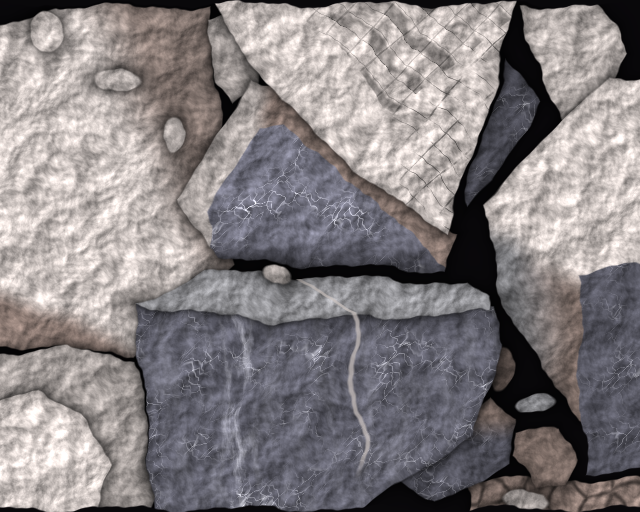
A Shadertoy shader for this texture:

```glsl
#define VIEW_HEIGHT 6.14
#define PALE vec3(.8, .765, .75)
#define BROWN vec3(.47, .41, .385)
#define SLATE vec3(.36, .36, .405)
#define LEDGE vec3(.57, .57, .585)
#define VOID vec3(.035, .03, .04)
#define ROUGHNESS .035
#define RELIEF 1.5
#define VEIN_GLOW .27
#define SHADOW .55

vec2 q;      // roughened position, y pointing down
vec3 scene;

vec2 hash2(vec2 c) {
    vec3 h = fract(c.xyx * vec3(.1031, .103, .0973));
    h += dot(h, h.yzx + 33.33);
    return fract((h.xx + h.yz) * h.zy);
}

// Nearest cell distance, and gap to the second nearest
vec2 cells(vec2 p) {
    vec2 base = floor(p), f = fract(p), near = vec2(8);
    for (int k = 0; k < 9; k++) {
        vec2 o = vec2(k % 3, k / 3) - 1.;
        float d = length(o + hash2(base + o) - f);
        near = d < near.x ? vec2(d, near.x) : vec2(near.x, min(near.y, d));
    }
    return vec2(near.x, near.y - near.x);
}

float grain(vec2 p) {
    float sum = 0., amp = .5;
    for (int k = 0; k < 5; k++) {
        sum += amp * cells(p).x;
        p = mat2(1.6, 1.2, -1.2, 1.6) * p + 7.3;
        amp *= .55;
    }
    return sum;
}

vec2 wobble(vec2 p) {
    vec2 sum = vec2(0);
    float freq = 4.1;
    for (int k = 0; k < 4; k++) {
        sum += sin(p.yx * freq + p * freq * .5 + vec2(0, 2)) * 4. / freq;
        freq *= 2.2;
    }
    return sum;
}

// Signed distance to the line ab.xy to ab.zw, negative on its right
float edge(vec4 ab) {
    vec2 d = normalize(ab.zw - ab.xy);
    return dot(q - ab.xy, vec2(d.y, -d.x));
}

// Convex six-sided outline, two corners in each vector
float hull(vec4 a, vec4 b, vec4 c) {
    float sides = max(edge(a), max(edge(b), edge(c)));
    float joins = max(edge(vec4(a.zw, b.xy)), edge(vec4(b.zw, c.xy)));
    return max(sides, max(joins, edge(vec4(c.zw, a.xy))));
}

float chip(vec2 center, vec2 radii) {
    return (length((q - center) / radii) - 1.) * min(radii.x, radii.y);
}

float inside(float d) {
    float aa = VIEW_HEIGHT / iResolution.y;
    return 1. - smoothstep(-aa, aa, d);
}

// Add a rock with contact shadow and a worn rim
void lay(float d, vec3 rock) {
    scene *= 1. - SHADOW * exp(-max(d, 0.) * 14.);
    scene = mix(scene, rock * (1. - .22 * exp(min(d, 0.) * 18.)), inside(d));
}

void mainImage(out vec4 fragColor, in vec2 fragCoord) {
    vec2 p = fragCoord / iResolution.y * VIEW_HEIGHT;
    p.y = VIEW_HEIGHT - p.y;
    q = p + ROUGHNESS * wobble(p);
    scene = VOID;

    // Shared stone surfaces
    float g = grain(q * 2.3);
    float tex = 1. + RELIEF * (grain(q * 2.3 + .09) - g) + .35 * (.45 - g);
    float web = 1. - smoothstep(0., .06, cells(q * 2.4 + .25 * wobble(p * 1.7)).y);
    web += .8 - .8 * smoothstep(0., .13, cells(q * 6. + .4 * wobble(p * 2.)).y);
    web *= smoothstep(.25, .75, cells(p * 1.7).x) * smoothstep(.2, .6, g);
    vec3 pale = PALE * tex, brown = BROWN * tex;
    vec3 slate = SLATE * tex + VEIN_GLOW * web;

    // Left boulder, shaded on its right and underside
    vec3 rock = mix(pale, brown, .85 * smoothstep(-.4, .4, edge(vec4(1.2, .1, 2.35, 2.8))));
    rock = mix(rock, brown * 1.15, smoothstep(-.08, .22, edge(vec4(1.7, 4.15, 0, 3.42))));
    lay(hull(vec4(-.5, .5, .7, .08), vec4(2.5, .08, 2.8, 3.2), vec4(1.65, 4.25, -.5, 4.1)), rock);
    lay(chip(vec2(1.42, .95), vec2(.28, .13)), pale);
    lay(chip(vec2(.57, .36), vec2(.2, .24)), pale);
    lay(chip(vec2(2.05, 1.65), vec2(.13, .2)), pale * .85);

    // Lower left stones
    lay(hull(vec4(-.5, 4.25, .8, 4.18), vec4(1.65, 4.3, 1.85, 6), vec4(1.8, 6.12, -.5, 6.13)), pale * .82);
    lay(hull(vec4(-.5, 4.8, .5, 4.72), vec4(1, 5, 1.35, 5.6), vec4(1.2, 6.12, -.5, 6.13)), pale * 1.06);

    // Upper stones behind the wedge
    lay(hull(vec4(6.08, .7, 6.47, 1.2), vec4(6.35, 1.5, 5.95, 2.15), vec4(5.6, 2.45, 5.65, 2)), slate * .78);
    lay(hull(vec4(6.25, .1, 7.2, .02), vec4(7.5, .65, 7.3, 1.1), vec4(6.85, 1.62, 6.5, 1)), pale * .9);
    lay(hull(vec4(2.5, .25, 2.75, .2), vec4(3.1, .8, 3.05, 1), vec4(2.75, 1.25, 2.6, 1)), pale * .82);

    // Triangular rock: worn left side, brown ledge, veined face
    rock = mix(pale * .85, brown * 1.15, smoothstep(3., 3.3, q.x));
    float face = hull(vec4(3.12, 1.5, 3.42, 1.52), vec4(5, 2.85, 5.4, 3.3), vec4(2.5, 3.2, 2.5, 2.5));
    rock = mix(rock, slate * mix(1.22, .8, smoothstep(2.75, 3.2, q.y)), inside(face));
    lay(hull(vec4(2.98, .96, 3.25, 1), vec4(5.45, 2.8, 5.3, 3.25), vec4(2.6, 3.12, 2.15, 2.4)), rock);

    // Top wedge with broken strata
    vec2 strata = vec2(q.x + q.y, q.y - .85 * q.x);
    float bed = max(edge(vec4(6.1, .3, 4.75, 1.35)), edge(vec4(4.75, 1.35, 3.5, 0)));
    float bars = smoothstep(.52, .62, fract(strata.y * 1.9)) * smoothstep(.3, .5, cells(strata * 2.).x);
    vec2 joints = abs(fract(strata * vec2(2.3, 3.8)) - .5);
    float cracks = smoothstep(.45, .49, max(joints.x, joints.y));
    float facet = smoothstep(4.6, 5., q.x) * smoothstep(.3, .6, g);
    rock = pale * (1. - mix(.35 * facet * cracks, .32 * bars + .18 * cracks, inside(bed)));
    lay(hull(vec4(2.55, .04, 6.2, .04), vec4(6, .8, 5.35, 2.78), vec4(4.3, 2.1, 3.1, .9)), rock);

    // Right boulder: pale cap, blue-grey flank, dark face
    rock = mix(LEDGE * .85, BROWN, smoothstep(6.1, 6.95, q.x)) * tex;
    rock = mix(pale, rock, smoothstep(-.12, .25, edge(vec4(6.95, 3.3, 5.8, 2.7))));
    lay(hull(vec4(5.78, 2.45, 7.3, .95), vec4(8.2, .9, 8.2, 5.6), vec4(6.95, 5.05, 6.05, 3.7)), rock);
    face = hull(vec4(6.95, 3.28, 8.2, 3.1), vec4(8.3, 4, 8.2, 5.65), vec4(7.05, 5.66, 6.96, 5));
    scene = mix(scene, slate * .92, inside(face));

    // Lower right rubble
    lay(max(5.75 - q.y, 5.6 - q.x), brown * (.65 + .6 * smoothstep(0., .25, cells(q * 3.).y)));
    lay(chip(vec2(5.98, 4.4), vec2(.16, .27)), brown * .8);
    rock = mix(brown, slate * .9, smoothstep(4.95, 5.3, q.y));
    lay(hull(vec4(5.9, 4.75, 6.2, 5), vec4(6.1, 5.6, 5.2, 6), vec4(4.8, 5.8, 5.4, 5.2)), rock);
    lay(hull(vec4(6.2, 5.2, 6.7, 5.15), vec4(6.9, 5.5, 6.8, 5.8), vec4(6.4, 5.85, 6.15, 5.5)), brown);
    lay(chip(vec2(6.45, 4.85), vec2(.22, .12)), LEDGE * tex);
    lay(chip(vec2(6.3, 6.02), vec2(.3, .12)), pale * .82);

    // Front block with streaks, top ledge and long vein
    float streak = smoothstep(.35, .7, grain(q * vec2(5, 1.3)));
    rock = slate + .25 * streak * (.25 + exp(-35. * pow(q.x - 2.85, 2.)));
    lay(hull(vec4(1.63, 3.65, 5.95, 3.7), vec4(6, 4.1, 5.7, 5.2), vec4(4.35, 6.12, 1.85, 6.13)), rock);
    lay(hull(vec4(1.63, 3.65, 2.45, 3.25), vec4(5.6, 3.4, 5.92, 3.6), vec4(5.9, 3.75, 3.2, 3.85)), LEDGE * tex);
    float vein = abs(q.x - 4.26 - .06 * (sin(p.y * 5.) + p.y - 4.4) + 1.3 * max(0., 3.75 - p.y));
    vein = smoothstep(.045, .01, vein) * step(3.35, p.y) * smoothstep(5.8, 5.4, p.y);
    scene = mix(scene, PALE, .7 * vein);
    lay(chip(vec2(3.36, 3.28), vec2(.18, .1)), pale * .85);

    // Dark ragged border
    scene = mix(VOID, scene, inside(max(.05 - q.y, q.y - 6.1)));
    fragColor = vec4(clamp(scene, 0., 1.), 1);
}
```
